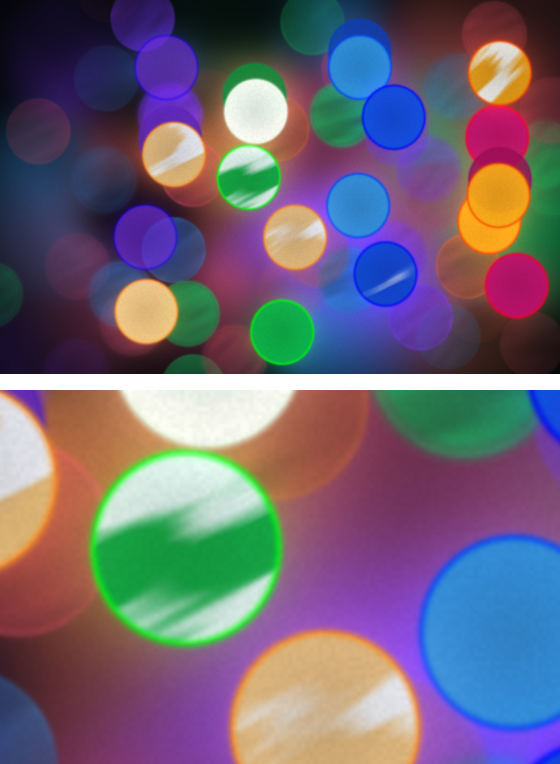
Top, the full canvas; bottom, a detail of the centre.
This background is drawn by a WebGL 1 fragment shader. Its source:

```glsl
precision highp float;

uniform vec2 u_resolution;

// Lengths are fractions of the canvas height.
const int GLOW_COUNT = 24;
const int FAINT_COUNT = 40;
const int BRIGHT_COUNT = 17;
const float DISC_RADIUS = 0.083;
const float EDGE_SOFTNESS = 0.002;
const float RIM_WIDTH = 0.004;
const float HALO_WIDTH = 0.03;
const float HALO_STRENGTH = 0.16;
const float GLOW_STRENGTH = 1.15;
const float GRAIN_STRENGTH = 0.02;
const vec3 INK = vec3(0.012, 0.022, 0.028);
const vec3 GLINT = vec3(0.90, 0.94, 0.97);

float hash(vec2 p) {
    vec3 q = fract(p.xyx * 0.1031);
    q += dot(q, q.yzx + 33.33);
    return fract((q.x + q.y) * q.z);
}

vec2 hash2(float index, float seed) {
    return vec2(hash(vec2(index, seed)), hash(vec2(index, seed + 17.0)));
}

float noise(vec2 p) {
    vec2 cell = floor(p);
    vec2 f = fract(p);
    f = f * f * (3.0 - 2.0 * f);
    float low = mix(hash(cell), hash(cell + vec2(1.0, 0.0)), f.x);
    float high = mix(hash(cell + vec2(0.0, 1.0)), hash(cell + 1.0), f.x);
    return mix(low, high, f.y);
}

// Evenly spread random position in the unit square, loosened by jitter.
vec2 scatter(float index, float seed, float jitter) {
    vec2 even = fract(vec2(0.7549, 0.5698) * index + hash2(seed, 3.0));
    return even + (hash2(index, seed) - 0.5) * jitter;
}

vec3 brightTint(float kind) {
    if (kind < 0.5) return vec3(0.96, 0.66, 0.10); // gold
    if (kind < 1.5) return vec3(0.18, 0.56, 0.84); // sky
    if (kind < 2.5) return vec3(0.04, 0.70, 0.28); // green
    if (kind < 3.5) return vec3(0.96, 0.80, 0.52); // cream
    if (kind < 4.5) return vec3(0.74, 0.06, 0.42); // magenta
    if (kind < 5.5) return vec3(0.06, 0.30, 0.88); // blue
    if (kind < 6.5) return vec3(0.98, 1.00, 0.97); // white
    return vec3(0.44, 0.18, 0.86);                 // violet
}

vec3 faintTint(float kind) {
    if (kind < 0.5) return vec3(0.68, 0.23, 0.30); // rose
    if (kind < 1.5) return vec3(0.42, 0.17, 0.88); // violet
    if (kind < 2.5) return vec3(0.05, 0.62, 0.30); // green
    if (kind < 3.5) return vec3(0.14, 0.43, 0.70); // blue
    if (kind < 4.5) return vec3(0.62, 0.30, 0.18); // amber
    return vec3(0.58, 0.21, 0.36);                 // plum
}

// Deepened hue at full brightness.
vec3 saturated(vec3 tint) {
    vec3 deep = tint * tint * tint;
    return 0.95 * deep / max(deep.r, max(deep.g, deep.b));
}

float edgeDistance(vec2 offset) {
    return length(offset * vec2(1.0, 0.975)) - DISC_RADIUS;
}

vec3 paintDisc(vec3 under, vec2 offset, vec3 tint, vec3 rim, float opacity, float softness) {
    float d = edgeDistance(offset);
    float body = 1.0 - smoothstep(-softness, softness, d);
    float ring = exp(-d * d / (RIM_WIDTH * RIM_WIDTH)) * min(1.0, 2.5 * EDGE_SOFTNESS / softness);
    vec3 fill = tint * (0.92 + 0.08 * smoothstep(-DISC_RADIUS, 0.0, d));
    return mix(mix(under, fill, body * opacity), rim, ring * opacity * 0.7);
}

// Slanted streaks from 0 to 1, turned differently for each disc.
float streaks(vec2 offset, float index, vec2 density) {
    float angle = 0.2 + 0.7 * hash(vec2(index, 71.0));
    float c = cos(angle);
    float s = sin(angle);
    return noise(mat2(c, -s, s, c) * offset * density.x * vec2(1.0, density.y) + index * 5.3);
}

void main() {
    vec2 p = gl_FragCoord.xy / u_resolution.y;
    vec2 canvas = vec2(u_resolution.x / u_resolution.y, 1.0);
    vec2 fromCentre = (p / canvas - vec2(0.54, 0.48)) * 2.0;
    float centreLight = 1.0 - smoothstep(0.5, 1.35, length(fromCentre));

    // Blurred patches of hue, broken by dark pockets.
    vec3 hueSum = vec3(0.0);
    float weightSum = 0.08;
    for (int i = 0; i < GLOW_COUNT; i++) {
        float n = float(i);
        vec2 offset = p - scatter(n, 41.0, 0.2) * canvas;
        float radius = mix(0.11, 0.19, hash(vec2(n, 9.0)));
        float weight = exp(-dot(offset, offset) / (radius * radius));
        hueSum += faintTint(mod(n, 6.0)) * weight;
        weightSum += weight;
    }
    float pockets = smoothstep(0.2, 0.68, 0.75 * noise(p * 3.4 + 4.7) + 0.25 * noise(p * 7.0));
    float light = mix(0.18, 1.0, centreLight) * mix(0.12, 1.0, pockets);
    vec3 colour = INK + hueSum / weightSum * GLOW_STRENGTH * light;

    // Translucent discs.
    for (int i = 0; i < FAINT_COUNT; i++) {
        float n = float(i);
        vec2 offset = p - scatter(n, 23.0, 0.2) * canvas;
        vec2 look = hash2(n, 57.0);
        vec3 tint = faintTint(mod(n, 6.0));
        tint *= 0.85 + 0.3 * streaks(offset, n, vec2(12.0, 4.0));
        float opacity = mix(0.12, 0.8, look.x) * mix(0.4, 1.0, centreLight);
        colour = paintDisc(colour, offset, tint, tint * 1.2, opacity, mix(0.003, 0.022, look.y));
    }

    // Bright discs with halos, some with a displaced ghost or glints.
    for (int i = 0; i < BRIGHT_COUNT; i++) {
        float n = float(i);
        float kind = mod(n, 8.0);
        if (n > 8.0 && kind == 6.0) kind = 3.0; // a single white disc, then cream
        vec2 spot = mix(vec2(0.13, 0.08), vec2(0.94, 0.9), scatter(n, 12.0, 0.1));
        vec2 offset = p - spot * canvas;
        vec3 tint = brightTint(kind);
        vec3 rim = saturated(tint);
        colour += rim * HALO_STRENGTH * exp(-max(edgeDistance(offset), 0.0) / HALO_WIDTH);
        if (mod(n, 5.0) == 1.0) {
            vec3 ghost = brightTint(mod(kind + 4.0, 8.0)) * 0.8;
            vec2 shift = vec2(0.03 * (hash(vec2(n, 5.0)) - 0.5), 0.042);
            colour = paintDisc(colour, offset - shift, ghost, ghost, 0.8, EDGE_SOFTNESS);
        }
        if (mod(n, 3.0) == 2.0) {
            float streak = streaks(offset, n, vec2(7.0, 3.2));
            streak += 0.15 * streaks(offset, n, vec2(20.0, 5.5));
            tint = mix(tint * 0.9, GLINT, 0.9 * smoothstep(0.55, 0.85, streak));
        }
        float opacity = kind > 6.5 ? 0.65 : 0.95;
        colour = paintDisc(colour, offset, tint, rim, opacity, EDGE_SOFTNESS);
    }

    // Fine grain.
    colour *= 1.0 + GRAIN_STRENGTH * (2.0 * noise(p * 260.0) - 1.0);
    gl_FragColor = vec4(clamp(colour, 0.0, 1.0), 1.0);
}
```
